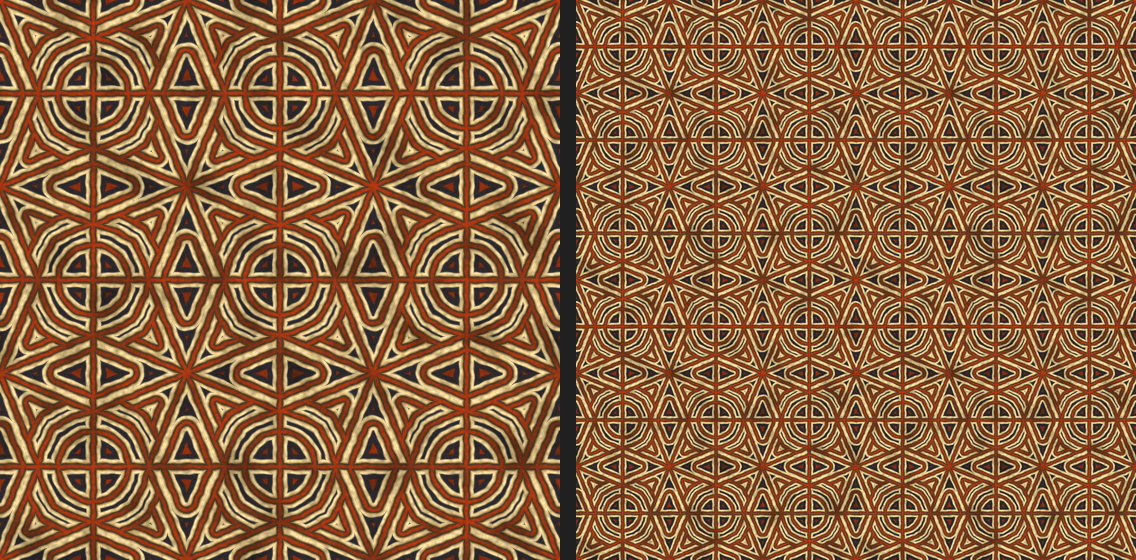
Left, the tile; right, the same tile 2 across and 2 down.
Reproduce this pattern procedurally as a Shadertoy shader.

```glsl
// Painted strapwork: rings, star spokes and nested diamonds, mirrored eightfold
// in each square cell. One distance to the nearest red strap picks the colour
// band; wrapping cellular noise and layered sines add hand wobble and wear.

#define REPEATS 3.0
#define STRAP 0.0088
#define EDGE 0.0188
#define INK 0.0400
#define CORE 0.0680
#define SOFT 0.0058
#define INSET 0.0730
#define RINGS vec3(0.188, 0.292, 0.384)
#define WOBBLE 0.0020
#define WEAR 0.20

const float TAU = 6.283185;
const vec2 SPOKE = vec2(0.9239, 0.3827); // cosine and sine of 22.5 degrees

vec2 hash2(vec2 p) {
    vec3 a = fract(p.xyx * vec3(0.1031, 0.1030, 0.0973));
    a += dot(a, a.yzx + 33.33);
    return fract((a.xx + a.yz) * a.zy);
}

// Distance to the nearest scattered point; wraps after 'count' cells.
float cellular(vec2 uv, vec2 count) {
    vec2 p = uv * count, cell = floor(p);
    float nearest = 2.0;
    for (int j = -1; j <= 1; j++)
    for (int i = -1; i <= 1; i++) {
        vec2 id = cell + vec2(i, j);
        nearest = min(nearest, length(id + hash2(mod(id, count)) - p));
    }
    return nearest;
}

// Smooth drift built from whole-numbered waves, so it wraps on the canvas.
float drift(vec2 uv) {
    vec2 t = uv * TAU;
    return (sin(3.0 * t.x + 2.0 * t.y + 2.0 * sin(2.0 * t.y - t.x))
          + sin(5.0 * t.y - 4.0 * t.x + 2.0 * sin(3.0 * t.x + 1.0))
          + sin(8.0 * t.x + 7.0 * t.y + 4.0)) / 3.0;
}

vec2 wobble(vec2 uv) {
    vec2 t = uv * TAU;
    return sin(t.yx * vec2(23.0, 19.0) + 2.0 * sin(t * vec2(11.0, 13.0)))
         + 0.6 * sin(t.yx * vec2(47.0, 41.0) + t * vec2(17.0, 29.0));
}

float segmentDistance(vec2 p, vec2 a, vec2 b) {
    vec2 v = b - a;
    return length(p - a - v * clamp(dot(p - a, v) / dot(v, v), 0.0, 1.0));
}

// Rounded inset outline: 'depth' is the distance from the spoke inward.
float insetRing(vec2 q, vec2 a, vec2 b, float depth, float inset, float rounding) {
    float side = depth < inset ? 1.0 : -1.0;
    return abs(side * segmentDistance(q, a, b) - rounding);
}

// Distance to the nearest strap; q is the cell position from its centre.
float strapDistance(vec2 q) {
    q = abs(q);
    if (q.x > q.y) q = q.yx;
    float depth = dot(q - 0.5, vec2(-SPOKE.y, SPOKE.x));
    float d = min(q.x, abs(depth));

    if (depth > 0.0) {
        // Diamond lying across the cell border
        float rounding = 0.047, inset = INSET + rounding;
        vec2 tip = vec2(0.5 - inset / SPOKE.y, 0.5);
        vec2 waist = vec2(0.0, 0.5 - 0.5 * SPOKE.y / SPOKE.x + inset / SPOKE.x);
        return min(d, insetRing(q, tip, waist, depth, inset, rounding));
    }

    // Rings, the outer two slightly octagonal
    float radius = length(q);
    float octagon = mix(radius, dot(q, SPOKE.yx) * 1.04, 0.5);
    d = min(d, abs(radius - RINGS.x));
    d = min(d, min(abs(octagon - RINGS.y), abs(octagon - RINGS.z)));

    // Arrowhead loop pointing at the cell corner
    if (octagon > RINGS.z) {
        float rounding = 0.023, inset = INSET - 0.010 + rounding;
        vec2 tip = vec2(0.5 - inset / SPOKE.y * 0.7071);
        d = min(d, insetRing(q, tip, tip - SPOKE, -depth, inset, rounding));
    }
    return d;
}

void mainImage(out vec4 fragColor, in vec2 fragCoord) {
    vec2 uv = fragCoord / iResolution.xy;
    vec2 q = fract(uv * REPEATS + WOBBLE * wobble(uv)) - 0.5;
    float d = strapDistance(q);
    float soft = max(SOFT, 0.8 * REPEATS / iResolution.y);

    // Surface variation
    float grain = cellular(uv, vec2(72.0, 60.0));
    float fine = cellular(uv.yx, vec2(128.0, 110.0));
    float stain = drift(uv);
    float blotch = cellular(uv + 0.004 * wobble(uv), vec2(11.0));

    // Paints
    vec3 red = mix(vec3(0.70, 0.22, 0.07), vec3(0.52, 0.21, 0.09),
                   smoothstep(0.1, 0.9, blotch + 0.25 * stain));
    vec3 brown = mix(vec3(0.25, 0.21, 0.15), vec3(0.33, 0.25, 0.16), grain);
    vec3 ochre = vec3(0.78, 0.60, 0.34);
    vec3 cream = mix(vec3(1.00, 0.90, 0.66), vec3(0.78, 0.70, 0.49),
                     smoothstep(0.25, 0.95, grain));
    vec3 ink = vec3(0.18, 0.16, 0.17);

    // Bands outward from the strap
    vec3 color = mix(red, brown, smoothstep(STRAP - soft, STRAP + soft, d));
    color = mix(color, ochre, smoothstep(EDGE - soft, EDGE + soft, d));
    color = mix(color, cream, smoothstep(EDGE, EDGE + 2.2 * soft, d));
    color = mix(color, ink, smoothstep(INK - soft, INK + soft, d));
    color = mix(color, red * 0.85, smoothstep(CORE - soft, CORE + soft, d));

    // Stains and fine tooth
    float worn = smoothstep(0.15, 0.9, 0.6 * stain + 0.5 * blotch);
    color *= 1.0 - WEAR * worn * vec3(0.85, 0.9, 1.0);
    color *= 1.06 - 0.18 * fine;
    fragColor = vec4(clamp(color, 0.0, 1.0), 1.0);
}
```
